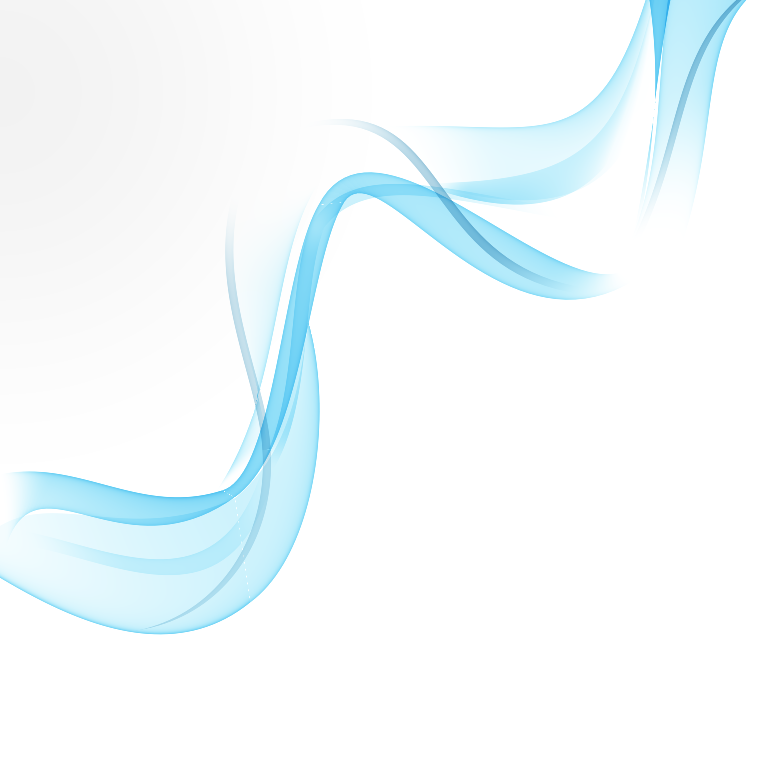
Write a WebGL 1 fragment shader that draws this background.

```glsl
precision highp float;
// Translucent cyan ribbons sweeping diagonally over a white backdrop.
// Each ribbon is a ruled surface between two cubic curves; overlapping
// layers add up as ink that absorbs light. Units: percent of the canvas.
uniform vec2 u_resolution;

vec2 bezier(vec4 x, vec4 y, float t) {
  float u = 1.0 - t;
  vec4 w = vec4(u * u * u, 3.0 * u * u * t, 3.0 * u * t * t, t * t * t);
  return vec2(dot(x, w), dot(y, w));
}

float cross2(vec2 a, vec2 b) { return a.x * b.y - a.y * b.x; }
float minOf(vec4 v) { return min(min(v.x, v.y), min(v.z, v.w)); }

// Distance from p to the line through q along d
float lineDistance(vec2 p, vec2 q, vec2 d) {
  return abs(cross2(p - q, d)) / (length(d) + 1e-5);
}

// Ink of a ribbon between curves a and b. density: a and b at the start,
// then at the end; rim: line strength of a and b; ends: fade lengths.
float ribbon(vec2 p, vec4 ax, vec4 ay, vec4 bx, vec4 by,
             vec4 density, vec2 rim, vec2 ends) {
  vec2 low = vec2(minOf(min(ax, bx)), minOf(min(ay, by)));
  vec2 high = -vec2(minOf(min(-ax, -bx)), minOf(min(-ay, -by)));
  if (any(lessThan(p, low)) || any(greaterThan(p, high))) return 0.0;

  float pixel = 100.0 / u_resolution.y;
  float ink = 0.0;
  vec2 a0 = bezier(ax, ay, 0.0), b0 = bezier(bx, by, 0.0);
  float side0 = cross2(b0 - a0, p - a0);
  for (int i = 1; i <= 40; i++) {
    vec2 a1 = bezier(ax, ay, float(i) / 40.0);
    vec2 b1 = bezier(bx, by, float(i) / 40.0);
    float side1 = cross2(b1 - a1, p - a1);
    // A sign change means a ruling passes through p within this step
    if ((side0 < 0.0) != (side1 < 0.0)) {
      float k = side0 / (side0 - side1);
      float t = (float(i) - 1.0 + k) / 40.0;
      vec2 a = mix(a0, a1, k), rule = mix(b0, b1, k) - a;
      float s = dot(p - a, rule) / (dot(rule, rule) + 1e-6);
      if (s > 0.0 && s < 1.0) {
        vec2 d = vec2(lineDistance(p, a, a1 - a0),
                      lineDistance(p, a + rule, b1 - b0));
        vec2 body = mix(density.xy, density.zw, t);
        float layer = max(mix(body.x, body.y, s), 0.0)
                    + dot(rim, exp(-d / 0.22) + 0.22 * exp(-d / 1.5));
        vec2 fade = clamp(vec2(t, 1.0 - t) / (ends + 0.001), 0.0, 1.0);
        fade *= fade * (3.0 - 2.0 * fade);
        ink += layer * fade.x * fade.y * smoothstep(0.0, pixel, min(d.x, d.y));
      }
    }
    a0 = a1; b0 = b1; side0 = side1;
  }
  return ink;
}

// Narrow ribbon: one curve swept along a fixed offset
float strip(vec2 p, vec4 x, vec4 y, vec2 offset, vec2 density, vec2 ends) {
  return ribbon(p, x, y, x + offset.x, y + offset.y, density.xxyy,
                vec2(0.6, 0.2) * max(density.x, density.y), ends);
}

void main() {
  vec2 p = 100.0 * gl_FragCoord.xy / u_resolution;
  float cyan = 0.0, slate = 0.0;

  // Main ribbon: left wave, steep rise, arch
  cyan += ribbon(p, vec4(0, 10.4, 18.2, 28.9), vec4(38.3, 40.4, 32.8, 36.2),
    vec4(0.7, 4.6, 15.6, 30.6), vec4(28.4, 41.7, 24.5, 35.2),
    vec4(0.25, 0.08, 0.6, 0.45), vec2(0.7, 0.4), vec2(0.25, 0));
  cyan += ribbon(p, vec4(28.9, 35.8, 36.5, 41.4), vec4(36.2, 38.2, 64.8, 73.3),
    vec4(30.6, 39.7, 40.1, 44.9), vec4(35.2, 41.7, 65.9, 73.7),
    vec4(0.6, 0.45, 0.3, 0.4), vec2(0.5), vec2(0));
  cyan += ribbon(p, vec4(41.4, 48.8, 71, 80.7), vec4(73.3, 87.6, 61.6, 64.6),
    vec4(44.9, 49.5, 65.1, 82.7), vec4(73.7, 80.5, 52.5, 63.5),
    vec4(0.3, 0.4, 0.45, 0.2), vec2(0.5), vec2(0, 0.25));

  // Pale belly below the wave, with an inner fold
  cyan += ribbon(p, vec4(0, 7.8, 16.9, 30.6), vec4(31.6, 36.2, 29, 35.2),
    vec4(0, 9.1, 22.1, 32.6), vec4(24.7, 19.3, 13, 21.5),
    vec4(0.04, 0.02, 0.22, 0.2), vec2(0, 0.8), vec2(0));
  cyan += ribbon(p, vec4(30.6, 37.1, 38.7, 40.1), vec4(35.2, 40.8, 47.9, 58.1),
    vec4(32.6, 41, 43.4, 40.5), vec4(21.5, 27.7, 45.3, 57),
    vec4(0.22, 0.2, 0.15, 0.3), vec2(0, 0.6), vec2(0));
  cyan += strip(p, vec4(2.6, 14.3, 29.9, 34.9), vec4(31, 29, 19.3, 42.1),
    vec2(1.2, -2.2), vec2(0.16, 0.1), vec2(0.4, 0.3));

  // Faint veil left of the rise and inner folds of rise and arch
  cyan += ribbon(p, vec4(31, 27.6, 34.5, 34.8), vec4(74.6, 62.2, 50.5, 41.4),
    vec4(41.9, 35.2, 37.1, 28), vec4(76.6, 67.4, 49.2, 35.9),
    vec4(0.01, 0.06, 0.04, 0.15), vec2(0, 0.35), vec2(0.4, 0.1));
  cyan += strip(p, vec4(33.6, 39.1, 37.1, 40.6), vec4(38.8, 47.9, 63.5, 71.1),
    vec2(2, 0), vec2(0.3, 0.15), vec2(0.2));
  cyan += strip(p, vec4(40.4, 45.6, 56, 72.9), vec4(70.7, 79.2, 75.9, 72.9),
    vec2(1, -1.6), vec2(0.2), vec2(0.2, 0.5));

  // Broad sail rising to the upper right
  cyan += ribbon(p, vec4(50.1, 70.3, 77.5, 84.4), vec4(83.6, 84.4, 78.5, 101.3),
    vec4(56, 78.1, 85.3, 85.9), vec4(75.9, 69.4, 78.5, 101.3),
    vec4(0.01, 0.2, 0.35, -0.15), vec2(0.3, 0), vec2(0.25, 0));
  cyan += ribbon(p, vec4(56, 75.5, 80.7, 85.3), vec4(76.2, 76.6, 80.5, 101.3),
    vec4(56, 74.2, 83.3, 86.2), vec4(75.5, 69.4, 75.3, 101.3),
    vec4(0.2, 0.55, 0.1, -0.4), vec2(0), vec2(0.1, 0));

  // Falling ribbon and dark sliver at the upper right
  cyan += ribbon(p, vec4(87, 85.3, 86.2, 81.8), vec4(100.7, 88.3, 77.9, 68.1),
    vec4(98.3, 91.1, 93.8, 88.8), vec4(101, 94.8, 83.1, 68.1),
    vec4(0.25, 0.4, 0, 0.05), vec2(0.4, 0.6), vec2(0, 0.6));
  cyan += ribbon(p, vec4(84.4, 85.7, 85.7, 83.3), vec4(100.7, 92.2, 83.1, 70.7),
    vec4(87.5, 85.7, 85.3, 82.3), vec4(100.7, 92.2, 83.1, 68.8),
    vec4(0.7, 0.9, 0.2, 0.1), vec2(0.4), vec2(0, 0.6));

  // Slate bands crossing the ribbons
  slate += strip(p, vec4(30.2, 26.8, 33.7, 34.1), vec4(74.6, 62.2, 50.2, 41.4),
    vec2(1.2, 0.1), vec2(0.3, 0.4), vec2(0.4, 0));
  slate += strip(p, vec4(34.1, 34.9, 28, 16.3), vec4(41.4, 29.7, 19.3, 17.7),
    vec2(1.2, 0.1), vec2(0.3, 0.2), vec2(0, 0.1));
  slate += strip(p, vec4(39.7, 59, 55, 76.2), vec4(84, 88.5, 65.8, 62.6),
    vec2(-0.9), vec2(0.2, 0.8), vec2(0.4, 0.3));
  slate += strip(p, vec4(97, 87.2, 88.5, 82), vec4(101, 93.5, 80.5, 68.1),
    vec2(1.1, 0.2), vec2(0.7, 0.2), vec2(0, 0.5));

  // Soft grey corner, then light filtered by the inks
  float corner = 1.0 - smoothstep(0.0, 55.0, length(p - vec2(0, 88)));
  vec3 color = vec3(1.0 - 0.05 * corner);
  color *= exp(-cyan * vec3(1.0, 0.24, 0.05) - slate * vec3(0.6, 0.3, 0.18));
  gl_FragColor = vec4(color, 1.0);
}
```
